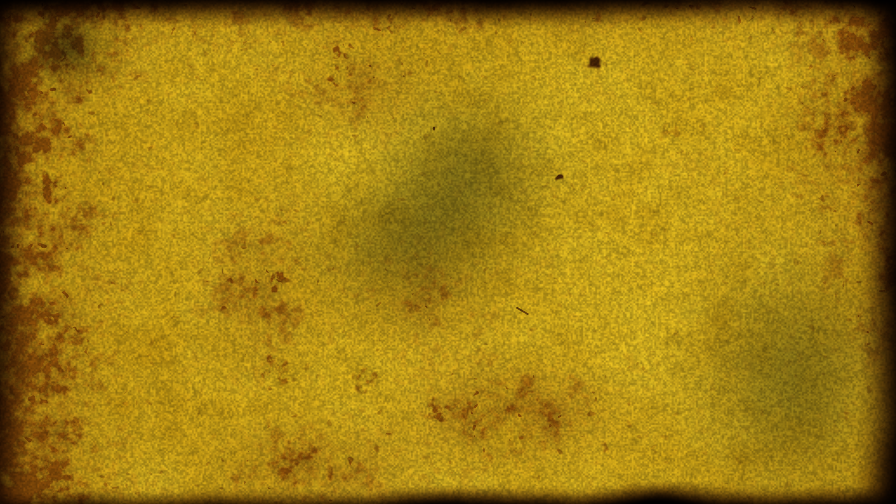
Write a Shadertoy shader that draws this texture.

```glsl
// Aged golden parchment with olive shadows, rust stains and burnt borders.
// Layered value noise colours the paper; soft ellipses place the shadows and
// stains, a hashed grid scatters flecks, and fine noise adds the grain.

float hash(vec2 p) {
    vec3 q = fract(vec3(p.xyx) * 0.1031);
    q += dot(q, q.yzx + 33.33);
    return fract((q.x + q.y) * q.z);
}

float noise(vec2 p) {
    vec2 cell = floor(p), f = fract(p);
    f = f * f * (3.0 - 2.0 * f);
    float low = mix(hash(cell), hash(cell + vec2(1, 0)), f.x);
    float high = mix(hash(cell + vec2(0, 1)), hash(cell + vec2(1, 1)), f.x);
    return mix(low, high, f.y);
}

float fbm(vec2 p) {
    float sum = 0.0, gain = 0.5;
    for (int i = 0; i < 5; i++) {
        sum += gain * noise(p);
        p = mat2(1.6, 1.2, -1.2, 1.6) * p + 17.3;
        gain *= 0.5;
    }
    return sum / 0.97;
}

// Soft elliptical patch, 1 at its centre
float patchAt(vec2 p, vec2 centre, vec2 radius) {
    vec2 d = (p - centre) / radius;
    return exp(-dot(d, d));
}

// Filled dot with a smooth rim
float dotAt(vec2 p, vec2 centre, float radius) {
    return 1.0 - smoothstep(radius * 0.5, radius * 1.25, length(p - centre));
}

float strokeAt(vec2 p, vec2 a, vec2 b, float width) {
    vec2 ab = b - a;
    float t = clamp(dot(p - a, ab) / dot(ab, ab), 0.0, 1.0);
    return 1.0 - smoothstep(width * 0.4, width * 1.4, length(p - a - ab * t));
}

// Sparse small flecks, one candidate in each grid cell
float flecks(vec2 p, float scale, float density) {
    vec2 g = p * scale, cell = floor(g);
    vec2 centre = 0.3 + 0.4 * vec2(hash(cell + 3.1), hash(cell + 8.7));
    float radius = mix(0.07, 0.24, hash(cell + 21.0));
    return step(1.0 - density, hash(cell + 47.0)) * dotAt(fract(g), centre, radius);
}

// Where rust gathers: side margins and clusters over the sheet
float rustZone(vec2 p, float width) {
    float zone = 1.15 * exp(-p.x * p.x / 0.026);
    zone += 0.75 * exp(-pow((width - p.x) / 0.13, 2.0)) * smoothstep(0.0, 0.75, p.y);
    zone += 0.45 * exp(-pow((1.0 - p.y) / 0.07, 2.0));
    zone += 0.60 * patchAt(p, vec2(0.12, 0.91), vec2(0.11, 0.09));
    zone += 0.45 * patchAt(p, vec2(0.72, 0.84), vec2(0.12, 0.09));
    zone += 0.50 * patchAt(p, vec2(0.52, 0.43), vec2(0.10, 0.13));
    zone += 0.45 * patchAt(p, vec2(0.83, 0.41), vec2(0.12, 0.08));
    zone += 0.60 * patchAt(p, vec2(1.02, 0.18), vec2(0.18, 0.09));
    zone += 0.55 * patchAt(p, vec2(0.60, 0.07), vec2(0.18, 0.08));
    zone += 0.50 * patchAt(p, vec2(1.70, 0.74), vec2(0.10, 0.11));
    return zone;
}

// Rust blots at their main places
float rustBlots(vec2 p) {
    float blots = dotAt(p, vec2(0.548, 0.268), 0.024);
    blots += dotAt(p, vec2(0.732, 0.248), 0.026);
    blots += dotAt(p, vec2(0.868, 0.185), 0.020);
    blots += dotAt(p, vec2(0.550, 0.442), 0.018);
    blots += dotAt(p, vec2(0.675, 0.895), 0.013);
    blots += dotAt(p, vec2(0.672, 0.845), 0.014);
    blots += 0.6 * dotAt(p, vec2(1.336, 0.740), 0.018);
    return blots + dotAt(p, vec2(0.094, 0.635), 0.020);
}

// Burnt border, swelling along the lower middle
float borderLight(vec2 p, float width, float ragged) {
    float left = smoothstep(-0.035, 0.075, p.x + ragged);
    float right = smoothstep(-0.02, 0.085, width - p.x + ragged);
    float top = smoothstep(-0.012, 0.06, 1.0 - p.y + ragged);
    float swell = 0.020 * patchAt(p, vec2(0.90, 0.0), vec2(0.20, 0.1))
                + 0.022 * patchAt(p, vec2(1.32, 0.0), vec2(0.10, 0.1));
    float bottom = smoothstep(-0.022, 0.035, p.y - swell + ragged);
    return left * right * top * bottom;
}

void mainImage(out vec4 fragColor, in vec2 fragCoord) {
    vec2 p = fragCoord / iResolution.y;
    float width = iResolution.x / iResolution.y;
    float cloud = fbm(p * 4.0 + 5.0), mottle = fbm(p * 21.0 + 31.0);
    float fine = fbm(p * 75.0);
    vec2 warp = vec2(noise(p * 90.0), noise(p * 90.0 + 90.0)) - 0.5;

    // Paper
    float tone = 0.5 + 0.9 * (cloud - 0.5) + 0.8 * (mottle - 0.5);
    vec3 color = mix(vec3(0.68, 0.52, 0.055), vec3(0.83, 0.71, 0.13), clamp(tone, 0.0, 1.0));

    // Rust: broad stains, crumbly speckle, blots and flecks
    float zone = rustZone(p, width);
    float rust = zone * smoothstep(0.30, 0.66, 0.4 * mottle + 0.3 * fine + 0.3 * cloud);
    rust += (0.18 + 0.5 * zone) * smoothstep(0.52, 0.74, 0.5 * mottle + 0.5 * fine);
    rust += 0.60 * rustBlots(p + warp * 0.035) * smoothstep(0.3, 0.6, fine);
    rust += (0.2 + 0.8 * zone) * flecks(p + warp * 0.014, 42.0, 0.14);
    color = mix(color, vec3(0.42, 0.21, 0.02), clamp(rust, 0.0, 0.88));

    // Olive shadows
    float shade = 0.33 * patchAt(p, vec2(0.93, 0.66), vec2(0.14, 0.13));
    shade += 0.29 * patchAt(p, vec2(0.81, 0.52), vec2(0.15, 0.11));
    shade += 0.33 * patchAt(p, vec2(1.58, 0.25), vec2(0.16, 0.19));
    shade += 0.45 * patchAt(p, vec2(0.13, 0.91), vec2(0.07, 0.06));
    color *= 1.0 - shade * vec3(1.0, 0.94, 0.7);

    // Dark specks and a stray fibre
    vec2 q = p + warp * 0.011;
    float ink = dotAt(q, vec2(1.178, 0.877), 0.014) + dotAt(q, vec2(1.114, 0.650), 0.009);
    ink += 0.8 * dotAt(q, vec2(0.861, 0.742), 0.005);
    ink += 0.7 * strokeAt(p, vec2(1.026, 0.389), vec2(1.047, 0.377), 0.002);
    color = mix(color, vec3(0.20, 0.07, 0.01), clamp(ink, 0.0, 0.88));

    // Grain and border
    float grain = noise(p * 290.0) + 0.4 * noise(p * 170.0 + 40.0) - 0.7;
    color *= 1.0 + 0.31 * grain + 0.22 * (fine - 0.5);
    float light = borderLight(p, width, 0.03 * (cloud - 0.5));
    color *= pow(vec3(light), vec3(0.9, 1.1, 1.2));
    fragColor = vec4(clamp(color, 0.0, 1.0), 1.0);
}
```
